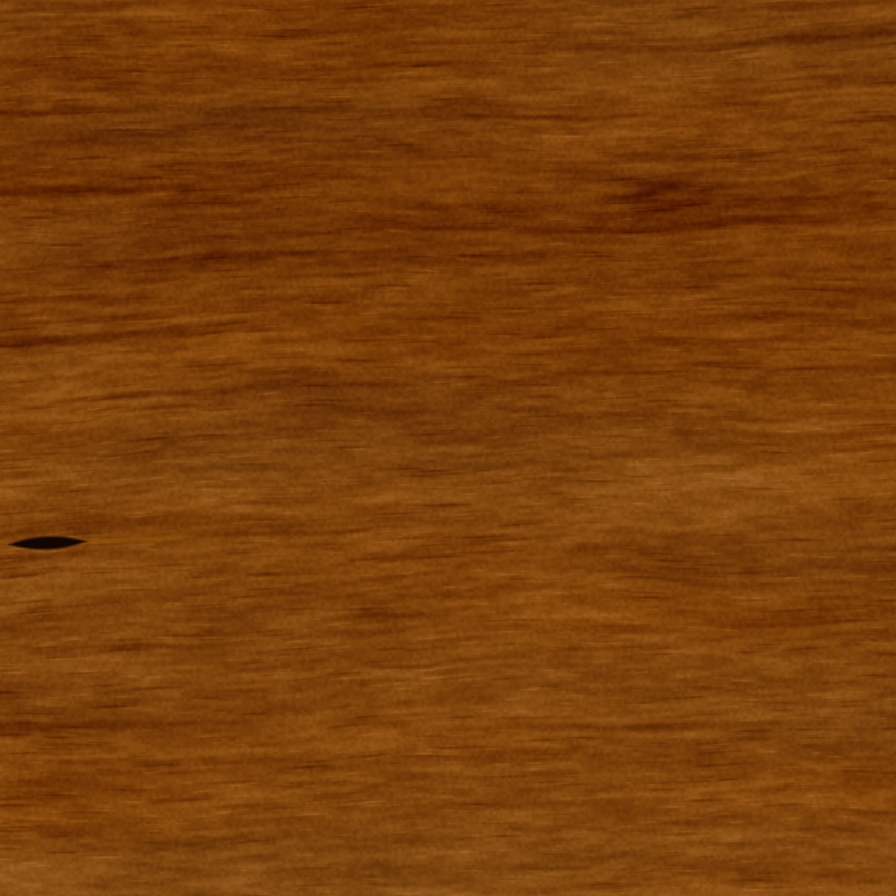
Reproduce this texture procedurally as a WebGL 2 fragment shader.

```glsl
#version 300 es
precision highp float;
// Warm brown wood board: near-level fibres, dark streaks, short pores and a small knot.

uniform vec2 u_resolution;
out vec4 fragColor;

const vec3 BASE_COLOR = vec3(0.482, 0.247, 0.036);
const vec2 TONE_STEP = vec2(0.055, 0.048);      // red and green change per unit of tone
const float BLUE_GROWTH = 0.55;
const vec3 KNOT_COLOR = vec3(0.075, 0.025, 0.008);
const vec3 RESIN_COLOR = vec3(0.58, 0.34, 0.02);
const float TONE_BIAS = 0.26;
const float GRAIN_SLOPE = 0.036;
const float STREAK_DEPTH = 2.5;
const float PORE_DEPTH = 1.25;
const float FLECK_LIGHT = 1.0;
const vec2 KNOT_CENTER = vec2(0.053, 0.394);
const vec2 KNOT_RADIUS = vec2(0.044, 0.0075);
const vec2 SMUDGE_CENTER = vec2(0.74, 0.787);
const vec2 SMUDGE_RADIUS = vec2(0.13, 0.026);

float hash(vec2 p) {
    vec3 q = fract(p.xyx * 0.1031);
    q += dot(q, q.yzx + 33.33);
    return fract((q.x + q.y) * q.z);
}

// One row of smooth random values, shifted so that rows do not line up.
float rowNoise(float x, float row) {
    x += 17.0 * hash(vec2(row, 7.3));
    float cell = floor(x);
    float blend = smoothstep(0.0, 1.0, x - cell);
    return mix(hash(vec2(cell, row)), hash(vec2(cell + 1.0, row)), blend);
}

// Stretched noise from -1 to 1; frequency sets cells along and across the grain.
float fibre(vec2 p, vec2 frequency) {
    vec2 q = p * frequency + frequency.yx;
    float row = floor(q.y);
    float blend = smoothstep(0.0, 1.0, q.y - row);
    return 2.0 * mix(rowNoise(q.x, row), rowNoise(q.x, row + 1.0), blend) - 1.0;
}

// Cellular noise: tapered dashes scattered one per cell, kept by chance.
float dashes(vec2 p, vec2 grid, float density) {
    vec2 q = p * grid;
    vec2 home = floor(q);
    float cover = 0.0;
    for (int j = -1; j <= 1; j++) {
        for (int i = -1; i <= 1; i++) {
            vec2 cell = home + vec2(i, j);
            vec2 center = cell + vec2(hash(cell + 11.7), hash(cell + 47.1));
            float size = mix(0.5, 1.0, hash(cell + 83.9));
            float kept = step(hash(cell + 5.3), density);
            float d = length((q - center) / (vec2(0.95, 0.42) * size));
            cover = max(cover, kept * size * smoothstep(1.0, 0.1, d));
        }
    }
    return cover;
}

// Grain coordinates: a gentle tilt bent by layered sines.
vec2 grainSpace(vec2 p) {
    float bend = 0.005 * sin(5.0 * p.x + 4.0 * p.y + 0.6)
               + 0.002 * sin(13.0 * p.x - 9.0 * p.y)
               + 0.001 * sin(31.0 * p.x + 23.0 * p.y);
    return vec2(p.x, p.y - GRAIN_SLOPE * p.x * smoothstep(-0.3, 0.5, p.y) + bend);
}

void main() {
    vec2 p = gl_FragCoord.xy / u_resolution;
    vec2 g = grainSpace(p);
    float upper = smoothstep(0.6, 0.78, g.y);
    float lower = smoothstep(0.36, 0.08, g.y);

    // Broad bands down to single fibres and fine speckle
    float band = fibre(g, vec2(1.8, 10.0));
    float thread = fibre(g, vec2(14.0, 125.0));
    float tone = TONE_BIAS - 0.5 * upper + 0.3 * lower;
    tone += 0.65 * band + 0.6 * fibre(g, vec2(4.0, 42.0));
    tone += 0.8 * thread + 0.65 * fibre(g, vec2(42.0, 230.0));
    tone += 0.5 * fibre(p, vec2(256.0, 270.0));

    // Ragged streaks, dark pores and pale flecks
    vec2 ragged = g + vec2(0.0, 0.0022 * fibre(g, vec2(22.0, 70.0)));
    float streak = dashes(ragged, vec2(3.2, 44.0), 0.07 + 0.09 * upper);
    streak = max(streak, 0.6 * dashes(ragged, vec2(8.0, 75.0), 0.07));
    tone -= STREAK_DEPTH * streak * (0.75 + 0.35 * thread);
    tone -= PORE_DEPTH * dashes(g, vec2(21.0, 150.0), 0.16);
    tone += FLECK_LIGHT * dashes(g, vec2(48.0, 190.0), 0.13);

    // Soft smudge broken up by the fibres
    float smudge = exp(-2.5 * dot((p - SMUDGE_CENTER) / SMUDGE_RADIUS,
                                  (p - SMUDGE_CENTER) / SMUDGE_RADIUS));
    tone -= smudge * (1.8 + 1.5 * fibre(g, vec2(26.0, 100.0)));

    // Tone to colour, with slow drift between orange and dull brown
    tone = clamp(tone, -4.2, 2.8);
    vec3 color = vec3(BASE_COLOR.rg + TONE_STEP * tone, BASE_COLOR.b * exp(BLUE_GROWTH * tone));
    float warmth = fibre(g + 3.7, vec2(2.2, 16.0)) - 0.3 * lower;
    color += warmth * vec3(0.012, -0.002, -0.009);

    // Thin resin line trailing from the lens-shaped knot
    vec2 k = p - KNOT_CENTER - vec2(0.0, 0.04 * (p.x - KNOT_CENTER.x));
    float trail = smoothstep(0.02, 0.06, k.x) * smoothstep(0.23, 0.08, k.x);
    trail *= smoothstep(0.0045, 0.0005, abs(k.y + 0.001 * thread));
    color = mix(color, RESIN_COLOR, 0.6 * trail);
    float along = k.x / KNOT_RADIUS.x;
    float lens = abs(k.y) / KNOT_RADIUS.y - (1.0 - along * along);
    color = mix(color, KNOT_COLOR, smoothstep(0.25, -0.35, lens) * step(abs(along), 1.3));

    fragColor = vec4(clamp(color, 0.0, 1.0), 1.0);
}
```
